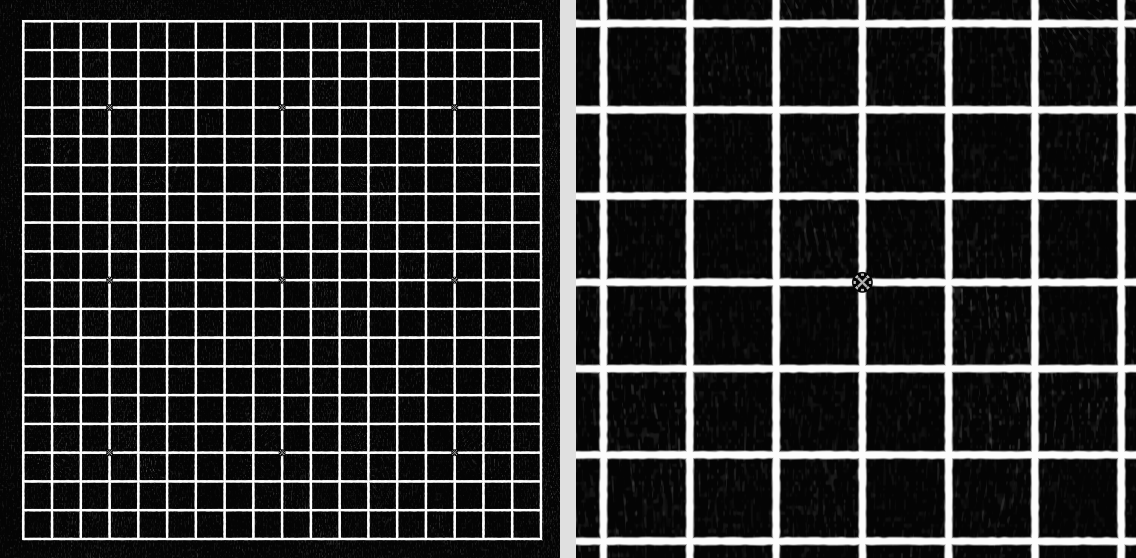
Left, the full canvas; right, a detail of the centre.
This pattern is drawn by a WebGL 1 fragment shader. Its source:

```glsl
precision highp float;
// White 18 by 18 board grid with nine star points over faint dark wood grain.
uniform vec2 u_resolution;

// Lengths are fractions of the canvas height.
const vec2 CENTER = vec2(0.5056, 0.4980);
const float PITCH = 0.05154;
const float HALF_CELLS = 9.0;
const float STAR_STEP = 6.0;
const float LINE_HALF = 0.0023;
const float LINE_SOFT = 0.0009;
const float LINE_WEAR = 0.0005;
const float STAR_RADIUS = 0.0062;
const float STAR_STROKE = 0.0007;
const vec2 KNOT_TILE = vec2(0.3655, 0.522);
const vec2 KNOT_A = vec2(0.274, 0.170);
const vec2 KNOT_B = vec2(0.100, 0.190);
const float KNOT_SIZE = 0.035;
const float GRAIN_PERIOD = 0.0056;
const vec2 SPECK_SIZE = vec2(0.0018, 0.0036);
const float GRAIN_GAIN = 0.17;
const float SPECK_GAIN = 0.07;
const vec3 WOOD = vec3(0.016);
const vec3 LINE_COLOR = vec3(0.99);
const float TAU = 6.28318;

float hash(vec2 p) {
  p = fract(p * vec2(0.1031, 0.1137));
  p += dot(p, p.yx + 33.33);
  return fract((p.x + p.y) * p.x * 91.7);
}

// Blocky cell noise with smooth joins.
float cellNoise(vec2 p) {
  vec2 i = floor(p);
  vec2 f = smoothstep(0.0, 1.0, p - i);
  float low = mix(hash(i), hash(i + vec2(1.0, 0.0)), f.x);
  float high = mix(hash(i + vec2(0.0, 1.0)), hash(i + 1.0), f.x);
  return mix(low, high, f.y);
}

float layeredSines(vec2 p) {
  return 0.5 * sin(p.x * 17.0 + 2.0 * sin(p.y * 9.0))
       + 0.3 * sin(p.y * 31.0 + 2.0 * sin(p.x * 23.0))
       + 0.2 * sin(p.x * 61.0 - p.y * 43.0);
}

// Falloff around a knot repeated over the board.
float knot(vec2 p, vec2 home) {
  vec2 q = (fract((p - home) / KNOT_TILE + 0.5) - 0.5) * KNOT_TILE;
  q.y *= 0.8;
  return exp(-dot(q, q) / (KNOT_SIZE * KNOT_SIZE));
}

// Thin broken contours that bend around the knots.
float woodGrain(vec2 p) {
  float knots = knot(p, KNOT_A) + 0.8 * knot(p, KNOT_B);
  float bend = 0.012 * layeredSines(p * vec2(0.5, 0.8)) + 0.045 * knots;
  float phase = (p.x + bend) / GRAIN_PERIOD;
  float contour = smoothstep(0.35, 1.0, sin(phase * TAU));
  float breaks = smoothstep(0.45, 0.9, cellNoise(p / SPECK_SIZE));
  float patches = smoothstep(-0.5, 0.8, layeredSines(p * 1.7 + 4.0));
  return contour * breaks * (0.25 + 0.5 * patches + 0.5 * knots);
}

float stroke(float d, float halfWidth, float soft) {
  return 1.0 - smoothstep(halfWidth - soft, halfWidth + soft, d);
}

// Distance to the nearest grid line, bounded by the outer frame.
float gridDistance(vec2 g) {
  vec2 nearest = clamp(floor(g + 0.5), -HALF_CELLS, HALF_CELLS);
  vec2 d = abs(g - nearest) * PITCH;
  vec2 beyond = max(abs(g) - HALF_CELLS, 0.0) * PITCH;
  return min(max(d.x, beyond.y), max(d.y, beyond.x));
}

void main() {
  vec2 p = gl_FragCoord.xy / u_resolution.y;
  float pixel = 1.0 / u_resolution.y;
  vec2 g = (p - CENTER) / PITCH;

  // Wood, with a little variation of tone between cells.
  float speck = smoothstep(0.6, 1.0, cellNoise(p / SPECK_SIZE + 71.0));
  float inside = step(max(abs(g.x), abs(g.y)), HALF_CELLS);
  float cellTone = mix(1.1, 0.65 + 0.6 * hash(floor(g) + 40.0), inside);
  float grain = GRAIN_GAIN * woodGrain(p) + SPECK_GAIN * speck;
  vec3 color = WOOD + grain * cellTone;

  // Grid lines with slightly worn edges.
  float wear = LINE_WEAR * (cellNoise(p / SPECK_SIZE.y + 19.0) - 0.5);
  float soft = max(LINE_SOFT, 0.6 * pixel);
  float line = stroke(gridDistance(g) + wear, LINE_HALF, soft);
  color = mix(color, LINE_COLOR, line);

  // Star points: dark disc, broken rim and small diagonal cross.
  vec2 star = clamp(floor(g / STAR_STEP + 0.5), -1.0, 1.0) * STAR_STEP;
  vec2 s = (g - star) * PITCH;
  float r = length(s);
  float edge = 0.7 * pixel;
  color = mix(color, WOOD, stroke(r, STAR_RADIUS, edge));
  float angle = atan(s.y, s.x + 0.000001);
  float dashes = smoothstep(-0.4, 0.4, cos(angle * 8.0));
  float rim = stroke(abs(r - 0.74 * STAR_RADIUS), STAR_STROKE, edge) * dashes;
  float diagonal = abs(abs(s.x) - abs(s.y)) * 0.7071;
  float cross = stroke(diagonal, STAR_STROKE, edge) * stroke(r, 0.6 * STAR_RADIUS, edge);
  color = mix(color, LINE_COLOR, max(0.75 * rim, 0.7 * cross));

  gl_FragColor = vec4(color, 1.0);
}
```
